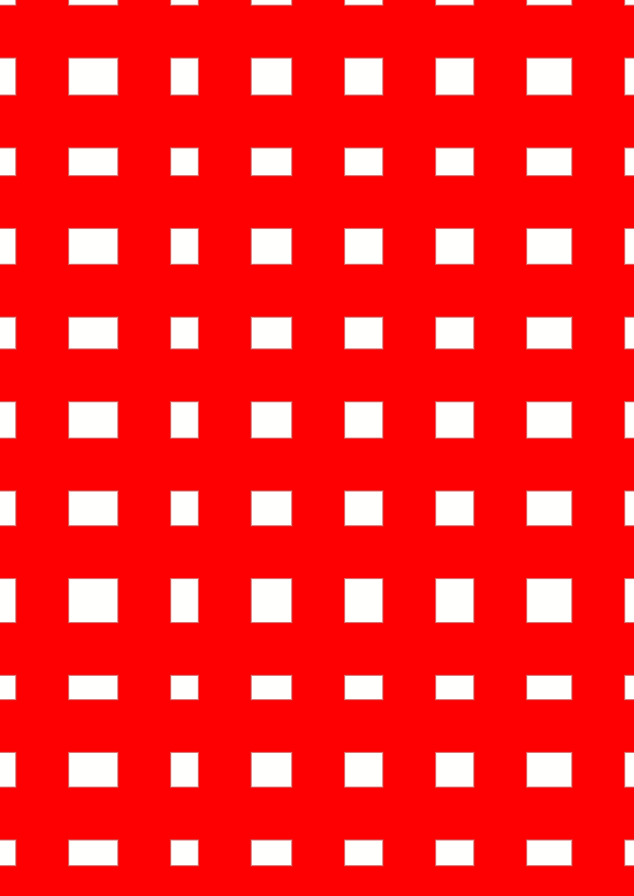
Reproduce this pattern procedurally as a WebGL 2 fragment shader.

```glsl
#version 300 es
precision highp float;
// Red lattice on white: seven upright and eleven level bands of equal width,
// set at uneven spacings so that the white windows differ in size.
// Each axis walks its bands to find a signed distance; the nearer one wins.

#define UNITS 1000.0      // units per canvas height
#define BAND_WIDTH 59.0
#define COLUMN_START 17.6 // left edge of the first upright band
#define ROW_START -25.1   // lower edge of the first level band
#define EDGE_WIDTH 2.4    // softness of the window borders
#define RIM_SHADE 0.15    // darkening along the borders

uniform vec2 u_resolution;
out vec4 fragColor;

const vec3 RED = vec3(0.995, 0.0, 0.005);
const vec3 WHITE = vec3(1.0, 1.0, 0.995);

// Clear widths between bands: 6 from left to right, then 10 from bottom to top
const int COLUMN_GAPS = 6;
const int ALL_GAPS = 16;
const float GAPS[ALL_GAPS] = float[](
    54.9, 30.9, 45.2, 42.6, 42.6, 50.4,
    28.6, 38.7, 27.0, 49.1, 38.7, 40.6, 35.4, 40.0, 30.9, 41.3);

// Signed distance to the nearest band, negative inside it
float bandDistance(float position, float start, int firstGap, int endGap) {
    float halfBand = 0.5 * BAND_WIDTH;
    float center = start + halfBand;
    float nearest = abs(position - center);
    for (int i = firstGap; i < endGap; i++) {
        center += BAND_WIDTH + GAPS[i];
        nearest = min(nearest, abs(position - center));
    }
    return nearest - halfBand;
}

void main() {
    float pixel = UNITS / u_resolution.y;
    vec2 p = gl_FragCoord.xy * pixel;

    // A window is open only where both sets of bands are clear
    float upright = bandDistance(p.x, COLUMN_START, 0, COLUMN_GAPS);
    float level = bandDistance(p.y, ROW_START, COLUMN_GAPS, ALL_GAPS);
    float softness = max(EDGE_WIDTH, pixel);
    float window = clamp(min(upright, level) / softness + 0.5, 0.0, 1.0);

    // Shade peaks on the red side of the border and vanishes at both ends
    float rim = 6.75 * window * (1.0 - window) * (1.0 - window);
    vec3 color = mix(RED, WHITE, window) * (1.0 - RIM_SHADE * rim);
    fragColor = vec4(color, 1.0);
}
```
